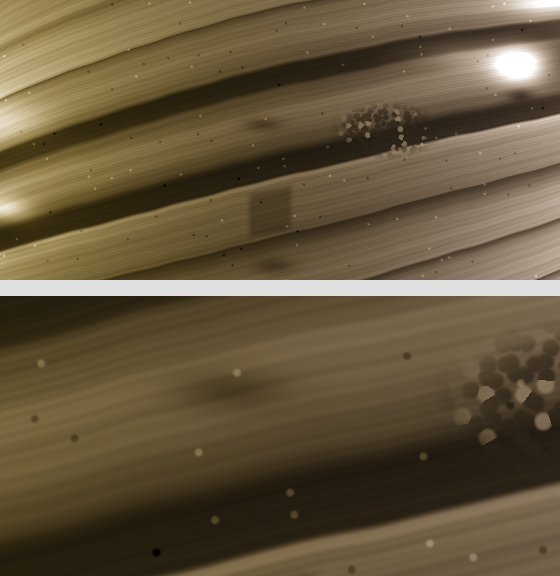
Top, the full canvas; bottom, a detail of the centre.
Reproduce this texture procedurally as a Shadertoy shader.

```glsl
// Curved, brushed metal ridges separated by dark grooves, lit from both sides.
// The canvas is bent into a lane coordinate that drives a brightness profile;
// layered sines add brushing, cellular noise adds dust and a patch of grit.

const int STOPS = 20;
// Lane position and brightness of the ridges and wide grooves, top to bottom
const vec2 PROFILE[STOPS] = vec2[](
    vec2(0.00, 0.38), vec2(0.15, 0.45), vec2(0.18, 0.35), vec2(0.22, 0.48),
    vec2(0.32, 0.51), vec2(0.40, 0.45), vec2(0.47, 0.45), vec2(0.53, 0.36),
    vec2(0.55, 0.14), vec2(0.60, 0.15), vec2(0.625, 0.32), vec2(0.69, 0.46),
    vec2(0.75, 0.40), vec2(0.80, 0.29), vec2(0.835, 0.13), vec2(0.893, 0.14),
    vec2(0.905, 0.46), vec2(0.98, 0.41), vec2(1.08, 0.34), vec2(1.20, 0.43));

// Position and softness of the narrow grooves
const vec2 GROOVES[4] = vec2[](
    vec2(0.355, 0.014), vec2(1.085, 0.040), vec2(1.295, 0.030), vec2(1.490, 0.030));

vec2 hash2(vec2 p) {
    vec3 q = fract(p.xyx * vec3(0.1031, 0.1030, 0.0973));
    q += dot(q, q.yzx + 33.33);
    return fract((q.xx + q.yz) * q.zy);
}

// Cellular noise: distance to the nearest point, and that point's random value
vec2 cells(vec2 p) {
    vec2 base = floor(p), best = vec2(9.0, 0.0);
    for (int j = -1; j <= 1; j++)
    for (int i = -1; i <= 1; i++) {
        vec2 cell = base + vec2(i, j);
        float d = length(cell + hash2(cell) - p);
        if (d < best.x) best = vec2(d, hash2(cell + 71.0).x);
    }
    return best;
}

// Soft elliptical spot
float blob(vec2 p, vec2 center, vec2 radius) {
    vec2 d = (p - center) / radius;
    return exp(-dot(d, d));
}

// Bends the canvas so that every ridge has a constant lane value
float laneAt(vec2 p) {
    float rise = 0.43 * p.x - 0.10 * p.x * p.x;
    float spread = 1.0 + 0.27 * p.x - 0.15 * p.x * p.x;
    return 0.36 + (p.y - 0.36 + rise) / spread;
}

float ridgeProfile(float lane) {
    float v = PROFILE[0].y;
    for (int i = 1; i < STOPS; i++)
        v = mix(v, PROFILE[i].y, smoothstep(PROFILE[i - 1].x, PROFILE[i].x, lane));
    return v;
}

// Sharp upper lip, soft fade below
float narrowGroove(float lane, vec2 groove) {
    float d = lane - groove.x;
    return smoothstep(-0.005, 0.005, d) * exp(-max(d, 0.0) / groove.y);
}

// Fine brushing that follows the lanes and drifts along them
float brushing(float lane, float x) {
    float sum = 0.0, freq = 42.0;
    for (int i = 0; i < 6; i++) {
        float k = float(i);
        float strength = 0.6 + 0.4 * sin(x * (1.1 + 0.7 * k) + lane * 19.0 + k * 2.3);
        sum += strength * sin(freq * lane + 2.0 * sin(x * 1.3 + k * 2.1) + k * k);
        freq *= 1.73;
    }
    return sum / 6.0;
}

// Warm metal: brown in the shadows, pale in the lights, yellower on the left
vec3 metal(float v, float x) {
    v = clamp(v, 0.0, 1.0);
    float blueLoss = mix(0.80, 0.30, smoothstep(0.0, 1.8, x));
    return v + v * (1.0 - v) * vec3(0.30, 0.0, -blueLoss);
}

void mainImage(out vec4 fragColor, in vec2 fragCoord) {
    vec2 uv = fragCoord / iResolution.xy;
    vec2 p = vec2(2.0 * uv.x, 1.0 - uv.y);   // y runs downward
    float lane = laneAt(p) + 0.002 * sin(p.x * 9.0 + sin(p.x * 23.0));

    // Ridges, grooves and brushing
    float v = ridgeProfile(lane);
    v *= 1.0 + 0.22 * brushing(lane, p.x);
    for (int i = 0; i < 4; i++)
        v = mix(v, 0.13, 0.85 * narrowGroove(lane, GROOVES[i]));
    v += 0.07 * exp(-pow((lane - 0.908) / 0.005, 2.0));

    // Light grows toward both sides
    float side = p.x - 0.96;
    v *= 0.82 + 0.65 * side * side;

    // Glare on the ridge ends
    v += 0.65 * blob(p, vec2(1.85, 0.235), vec2(0.09, 0.065));
    v += 0.25 * blob(p, vec2(1.73, 0.20), vec2(0.22, 0.05));
    v += 0.40 * blob(p, vec2(1.97, 0.01), vec2(0.16, 0.05));
    v += 0.35 * blob(p, vec2(0.02, 0.75), vec2(0.09, 0.045));
    v += 0.22 * blob(p, vec2(0.00, 0.43), vec2(0.16, 0.08));

    // Shaded ends and stains
    v = mix(v, 0.30, 0.85 * blob(p, vec2(2.03, 0.21), vec2(0.09, 0.13)));
    v = mix(v, 0.14, 0.80 * blob(p, vec2(0.00, 0.84), vec2(0.10, 0.05)));
    v = mix(v, 0.16, 0.80 * blob(p, vec2(1.86, 0.345), vec2(0.05, 0.025)));
    vec2 stain = abs(vec2(p.x - 0.965, p.y - 0.755 + 0.2 * (p.x - 0.965)));
    v *= 1.0 - 0.28 * smoothstep(0.09, 0.06, stain.x) * smoothstep(0.09, 0.065, stain.y);
    v *= 1.0 - 0.35 * blob(p, vec2(0.94, 0.445), vec2(0.07, 0.025));
    v *= 1.0 - 0.35 * blob(p, vec2(0.98, 0.95), vec2(0.07, 0.03));

    // Grit patch: dark grains with a few pale ones
    vec2 grain = cells(p * 48.0);
    float patchMask = smoothstep(0.25, 0.75, blob(p, vec2(1.38, 0.465), vec2(0.19, 0.10)));
    float grainMask = patchMask * smoothstep(0.65, 0.35, grain.x);
    v = mix(v, grain.y > 0.88 ? 0.50 : 0.14, 0.75 * grainMask);

    // Sparse dust and pits
    vec2 dust = cells(p * 22.0 + 5.0);
    float speck = smoothstep(0.15, 0.05, dust.x);
    v += speck * (0.16 * step(0.94, dust.y) - 0.12 * step(dust.y, 0.06));

    fragColor = vec4(metal(v, p.x), 1.0);
}
```
